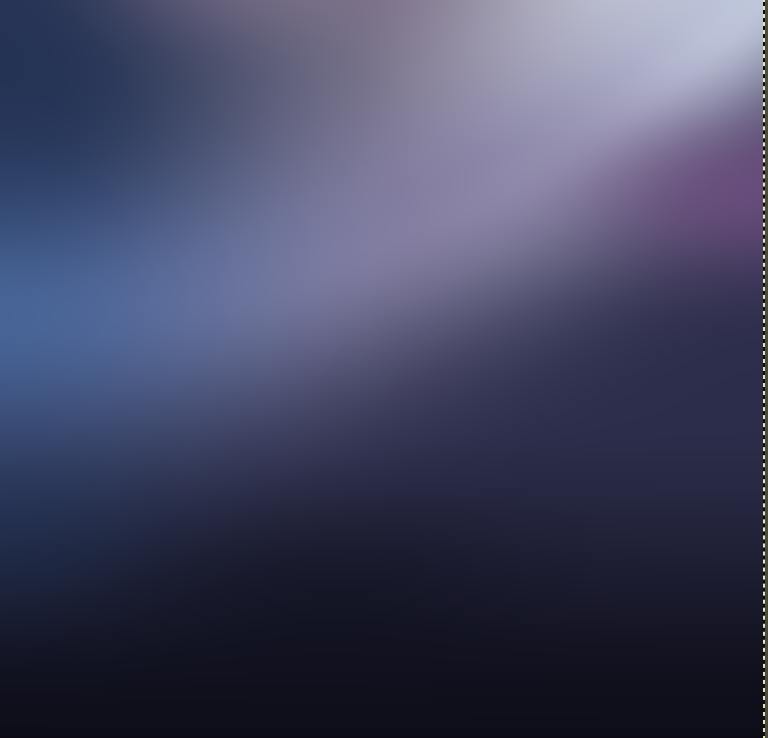
Write a WebGL 1 fragment shader that draws this background.

```glsl
precision highp float;
// Soft dusk gradient: a curved blue-to-silver band of light over deep navy, with a dashed right border.

uniform vec2 u_resolution;

// Elliptical falloff, 1 at the centre
float glow(vec2 p, vec2 center, vec2 radius) {
    vec2 q = (p - center) / radius;
    return exp(-dot(q, q));
}

// Dark ground, lighter with height
vec3 groundColor(vec2 p) {
    vec3 color = mix(vec3(0.055, 0.055, 0.100), vec3(0.170, 0.177, 0.290), smoothstep(0.0, 0.45, p.y));
    color = mix(color, vec3(0.110, 0.175, 0.300), 0.6 * glow(p, vec2(0.0, 0.29), vec2(0.22, 0.13)));
    return mix(color, vec3(0.060, 0.064, 0.120), 0.5 * glow(p, vec2(0.42, 0.18), vec2(0.25, 0.13)));
}

// Sky above the band, from navy through mauve grey to silver
vec3 skyColor(vec2 p) {
    vec3 color = mix(vec3(0.137, 0.192, 0.322), vec3(0.500, 0.470, 0.550), smoothstep(0.05, 0.6, p.x));
    color = mix(color, vec3(0.810, 0.820, 0.865), smoothstep(0.45, 0.85, p.x));
    color = mix(color, vec3(0.720, 0.780, 0.860), smoothstep(0.85, 1.05, p.x));
    return mix(color, vec3(0.510, 0.450, 0.550), 0.7 * glow(p, vec2(0.38, 1.03), vec2(0.22, 0.085)));
}

// Hue along the crest of the band
vec3 bandColor(float x) {
    vec3 color = mix(vec3(0.280, 0.390, 0.590), vec3(0.520, 0.500, 0.635), smoothstep(0.0, 0.58, x));
    return mix(color, vec3(0.750, 0.780, 0.860), smoothstep(0.5, 1.0, x));
}

void main() {
    vec2 p = gl_FragCoord.xy / u_resolution;
    vec2 pixel = 1.0 / u_resolution;

    // Curved band between ground and sky
    float height = p.y - (0.57 + 0.45 * p.x * p.x);
    float spread = mix(0.190, 0.175, smoothstep(-0.1, 0.1, height));
    vec3 color = mix(groundColor(p), skyColor(p), smoothstep(-0.08, 0.08, height));
    color = mix(color, bandColor(p.x), exp(-height * height / (spread * spread)));

    // Violet glow on the right
    color = mix(color, vec3(0.430, 0.305, 0.500), 0.85 * glow(p, vec2(1.0, 0.74), vec2(0.25, 0.11)));

    // Thin dark lower rim
    color = mix(vec3(0.055, 0.040, 0.075), color, smoothstep(0.004 - pixel.y, 0.004 + pixel.y, p.y));

    // Dashed line and olive strip at the right edge
    float dashWave = abs(fract(p.y * 92.0) - 0.5) - 0.25;
    float dashBlur = 46.0 * pixel.y;
    vec3 dashColor = mix(vec3(0.05), vec3(0.90, 0.90, 0.70), smoothstep(-dashBlur, dashBlur, dashWave));
    float edgeBlur = 0.5 * pixel.x;
    color = mix(color, dashColor, smoothstep(0.9935 - edgeBlur, 0.9935 + edgeBlur, p.x));
    color = mix(color, vec3(0.29, 0.29, 0.26), smoothstep(0.9962 - edgeBlur, 0.9962 + edgeBlur, p.x));

    gl_FragColor = vec4(color, 1.0);
}
```
